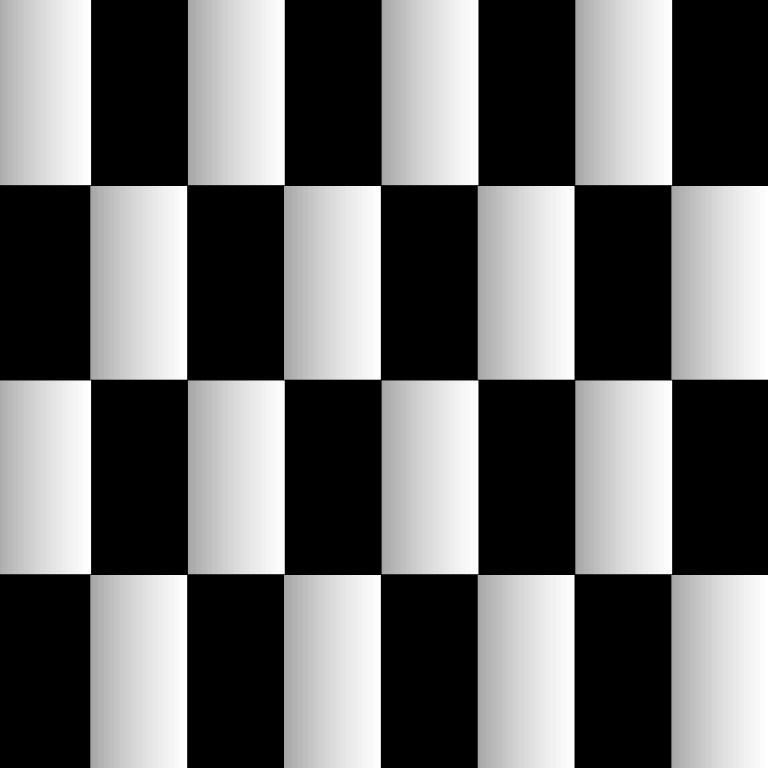
Give the GLSL for this pattern, as a Shadertoy shader.

```glsl
// Checkerboard of tall cells: black alternating with lit panels that shade
// from grey at the left to white at the right in faint vertical bands.
// Each row is a strip of period two columns, covered by edge distances.

const vec2  CELL_SIZE   = vec2(0.1261, 0.2533);   // column and row pitch
const vec2  GRID_ORIGIN = vec2(-0.0080, -0.0015); // lower left grid corner
const float ROW_SHIFT   = 0.0005;  // sideways offset, alternating by row
const float ROW_GAP     = 0.0005;  // black seam on each side of a row edge
const float BAND_COUNT  = 18.0;    // shading bands per panel
const float TONE_LEFT   = 0.65;    // grey at the left edge
const float TONE_SLOPE  = 0.48;
const float TONE_BEND   = -0.13;   // flattens the ramp toward white

// Brightness across a panel, t from 0 (left) to 1 (right).
float panelTone(float t)
{
    float k = t * BAND_COUNT;
    float s = (floor(k) + smoothstep(0.2, 0.8, fract(k))) / BAND_COUNT;
    return TONE_LEFT + s * (TONE_SLOPE + TONE_BEND * s);
}

// Coverage from a distance that is positive inside.
float coverage(float inside, float pixel)
{
    return clamp(inside / pixel + 0.5, 0.0, 1.0);
}

void mainImage(out vec4 fragColor, in vec2 fragCoord)
{
    vec2 p = fragCoord / iResolution.xy;
    vec2 pixel = 1.0 / iResolution.xy;

    // Row index and height within the row
    float y = (p.y - GRID_ORIGIN.y) / CELL_SIZE.y;
    float v = fract(y);
    float oddRow = mod(floor(y), 2.0);

    // Position along the row; the lit panel spans u = 0 to 1
    float shift = ROW_SHIFT * (2.0 * oddRow - 1.0);
    float x = (p.x - GRID_ORIGIN.x - shift) / CELL_SIZE.x;
    float u = mod(x - (1.0 - oddRow) + 0.5, 2.0) - 0.5;

    // Distances to the panel sides and to the row edges
    float insideX = (0.5 - abs(u - 0.5)) * CELL_SIZE.x;
    float insideY = min(v, 1.0 - v) * CELL_SIZE.y - ROW_GAP;
    float lit = coverage(insideX, pixel.x) * coverage(insideY, pixel.y);

    fragColor = vec4(vec3(lit * panelTone(clamp(u, 0.0, 1.0))), 1.0);
}
```
